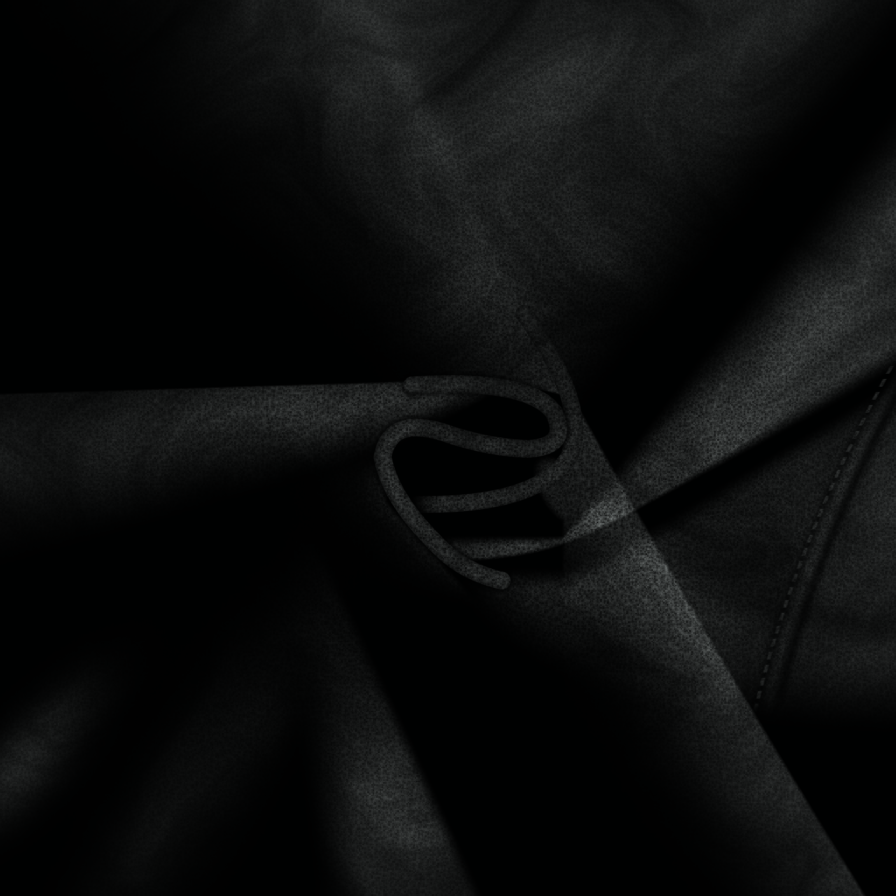
A Shadertoy shader for this texture:

```glsl
vec2 hash2(vec2 p) {
    p = vec2(dot(p, vec2(127.1, 311.7)), dot(p, vec2(269.5, 183.3)));
    return fract(sin(p) * 4375.85);
}

// Distance to the nearest cell centre
float cellular(vec2 p) {
    vec2 cell = floor(p), f = fract(p);
    float nearest = 2.0;
    for (int j = -1; j <= 1; j++)
        for (int i = -1; i <= 1; i++) {
            vec2 g = vec2(i, j);
            nearest = min(nearest, length(g + hash2(cell + g) - f));
        }
    return nearest;
}

// Rotated, warped sines: cloudy wear in the nap, about -1 to 1
float clouds(vec2 p) {
    float sum = 0.0, amp = 0.5;
    for (int i = 0; i < 6; i++) {
        p += 0.6 * sin(p.yx * 1.3 + float(i) * 1.7);
        sum += amp * sin(p.x) * cos(p.y * 1.2);
        p = mat2(1.36, 1.02, -1.02, 1.36) * p + 2.3;
        amp *= 0.68;
    }
    return sum;
}

float segmentDist(vec2 p, vec2 a, vec2 b) {
    vec2 pa = p - a, ba = b - a;
    return length(pa - ba * clamp(dot(pa, ba) / dot(ba, ba), 0.0, 1.0));
}

float bezierDist(vec2 p, vec2 a, vec2 b, vec2 c) {
    float d = 1.0;
    vec2 last = a;
    for (int i = 1; i <= 12; i++) {
        float t = float(i) / 12.0;
        vec2 next = mix(mix(a, b, t), mix(b, c, t), t);
        d = min(d, segmentDist(p, last, next));
        last = next;
    }
    return d;
}

float blob(vec2 p, vec2 centre, vec2 size, float angle) {
    float c = cos(angle), s = sin(angle);
    vec2 q = mat2(c, -s, s, c) * (p - centre) / size;
    return exp(-dot(q, q));
}

const vec2 INNER_LIP[13] = vec2[13](
    vec2(.46, .570), vec2(.59, .578), vec2(.618, .540), vec2(.637, .502), vec2(.590, .499),
    vec2(.55, .500), vec2(.505, .514), vec2(.435, .540), vec2(.427, .490),
    vec2(.435, .445), vec2(.485, .395), vec2(.515, .362), vec2(.56, .352));

void mainImage(out vec4 fragColor, in vec2 fragCoord) {
    vec2 p = fragCoord / iResolution.xy;
    float x = p.x, y = p.y, px = 1.5 / iResolution.y;
    float wear = clouds(p * 13.0);

    // Upper cloth on both sides of the diagonal ridge
    float t = 1.0 - y;
    float ridge = 0.405 + 0.5 * t + 0.06 * t * t - x;
    float blur = mix(0.003, 0.035, smoothstep(0.62, 1.0, y));
    float d = max(ridge, 0.0) / mix(0.09, 0.21, smoothstep(0.55, 1.0, y));
    float leftCloth = 0.115 * exp(-d * d) * smoothstep(-0.15, 0.3, x);
    float shadowLine = y - 0.57 - 1.17 * (x - 0.664);
    float rightCloth = 0.092 * smoothstep(-0.02, 0.17, shadowLine);
    rightCloth += 0.035 * blob(p, vec2(0.62, 0.92), vec2(0.13, 0.07), 0.3);
    float light = mix(rightCloth, leftCloth, smoothstep(-blur, blur, ridge));
    light += 0.045 * blob(p, vec2(0.475, 0.87), vec2(0.018, 0.12), 0.48);

    // Left fold, lit under its crisp top edge
    float past = max(x - 0.5, 0.0);
    float top = 0.56 + 0.03 * x - 1.2 * past * past;
    float bottom = 0.36 + 0.3 * x + 0.25 * max(x - 0.42, 0.0);
    float h = (y - bottom) / max(top - bottom, 0.01);
    float leftFold = mix(0.085, 0.14, smoothstep(0.0, 0.32, x));
    leftFold *= smoothstep(0.0, 0.8, h) * (1.0 - 0.35 * pow(clamp(h, 0.0, 1.0), 6.0));
    leftFold *= smoothstep(0.61, 0.56, x);
    float cover = smoothstep(px, -px, y - top) * smoothstep(0.632, 0.626, x);
    light = mix(light, leftFold, cover);

    // Right fold, sweeping from the centre to the upper right
    float q = x - 0.62;
    float low = 0.367 + 0.31 * (q + sqrt(q * q + 0.006));
    float high = max(0.402, 0.43 + 1.28 * (x - 0.65));
    float u = (y - low) / (high - low);
    float lowSoft = mix(0.003, 0.018, smoothstep(0.7, 1.0, x));
    float rightFold = smoothstep(-lowSoft, lowSoft, y - low) * smoothstep(1.05, 0.4, u);
    light += 0.15 * rightFold * smoothstep(0.48, 0.52, x) * mix(0.75, 1.0, smoothstep(0.6, 0.75, x));

    // Lower right panel, dark beneath the fold and along its own bottom
    float shade = max(0.364, low - 0.03);
    float base = 0.2 + 0.16 * exp(-max(x - 0.5, 0.0) * 6.5);
    float panel = smoothstep(0.004, -0.03, y - shade) * smoothstep(base - 0.03, base + 0.075, y);
    panel *= smoothstep(0.5, 0.6, x) * (0.09 + 0.025 * blob(p, vec2(0.96, 0.43), vec2(0.08, 0.06), 0.5));
    panel *= 1.0 - 0.35 * exp(-pow((y - 0.345 + 0.2 * (x - 0.75)) / 0.018, 2.0)) * smoothstep(0.72, 0.9, x);

    // Seam with a raised welt and a row of stitches
    float k = y - 0.22;
    float seam = (x - 0.846 - 0.25 * k - 0.41 * k * k) * 0.93;
    float onSeam = smoothstep(0.2, 0.23, y) * smoothstep(0.605, 0.58, y);
    panel *= 1.0 - 0.65 * onSeam * exp(-pow((seam - 0.022) / 0.006, 2.0));
    panel += 0.025 * onSeam * exp(-pow((seam - 0.012) / 0.006, 2.0));
    float dash = abs(fract(y / 0.0145) - 0.5) * 0.0145;
    float stitch = smoothstep(0.0015 + px, 0.0005, abs(seam)) * smoothstep(0.0052, 0.0035, dash);
    panel *= 1.0 - 0.5 * onSeam * exp(-pow(seam / 0.005, 2.0));
    light += panel + 0.1 * onSeam * stitch;

    // Lower fold and stray light at the bottom left
    float edge = 0.40 + 0.46 * (0.3 - y) - x;
    float lowerFold = smoothstep(-0.003, 0.018, edge) * smoothstep(0.335, 0.41, x + 0.1 * (y - 0.1));
    light += lowerFold * (0.04 * smoothstep(0.42, 0.28, y) + 0.12 * blob(p, vec2(0.45, 0.09), vec2(0.08, 0.11), -0.4));
    light += 0.12 * blob(p, vec2(0.035, 0.155), vec2(0.09, 0.033), 0.8);
    light += 0.04 * blob(p, vec2(0.19, 0.1), vec2(0.16, 0.045), 1.05);
    light += 0.022 * blob(p, vec2(0.29, 0.2), vec2(0.12, 0.035), 1.2);

    // Cloth turning away outside the coil, and the tucked end beside it
    float flank = 0.43 + 0.9 * max(0.44 - y, 0.0) - x;
    light += 0.055 * smoothstep(-0.005, 0.005, flank) * exp(-max(flank, 0.0) / 0.028)
           * smoothstep(0.32, 0.38, y) * smoothstep(0.5, 0.46, y);
    float tuck = length(mat2(0.85, -0.53, 0.53, 0.85) * (p - vec2(0.626, 0.452)) / vec2(0.022, 0.043));
    light = max(light, 0.07 * smoothstep(1.1, 0.7, tuck));

    // Rolled lips of the central coil
    float inner = 1.0;
    for (int i = 0; i < 12; i += 2)
        inner = min(inner, bezierDist(p, INNER_LIP[i], INNER_LIP[i + 1], INNER_LIP[i + 2]));
    float outer = min(bezierDist(p, vec2(.585, .650), vec2(.66, .545), vec2(.635, .49)),
                      bezierDist(p, vec2(.635, .49), vec2(.60, .435), vec2(.465, .437)));
    float outerRound = sqrt(max(1.0 - pow(outer / 0.0105, 2.0), 0.0));
    light = mix(light, 0.025 + 0.085 * outerRound, smoothstep(0.0105, 0.0085, outer) * smoothstep(0.455, 0.5, x));
    light *= mix(0.45, 1.0, smoothstep(0.009, 0.017, inner));
    float innerRound = sqrt(max(1.0 - pow(inner / 0.011, 2.0), 0.0));
    light = mix(light, 0.02 + 0.1 * innerRound, smoothstep(0.011, 0.009, inner));

    // Worn patches and fine leather grain, sharpest near the middle
    float focus = mix(0.35, 1.0, exp(-pow(length((p - vec2(0.57, 0.45)) / vec2(0.5, 0.4)), 2.0)));
    float grain = cellular(p * 230.0) - 0.45 + 0.7 * (hash2(floor(p * 512.0)).x - 0.5);
    light *= max(1.0 + 0.55 * wear, 0.25) * max(1.0 + 0.8 * focus * grain, 0.2);
    fragColor = vec4(light * vec3(0.96, 1.0, 0.99) + vec3(0.001, 0.003, 0.003), 1.0);
}
```
